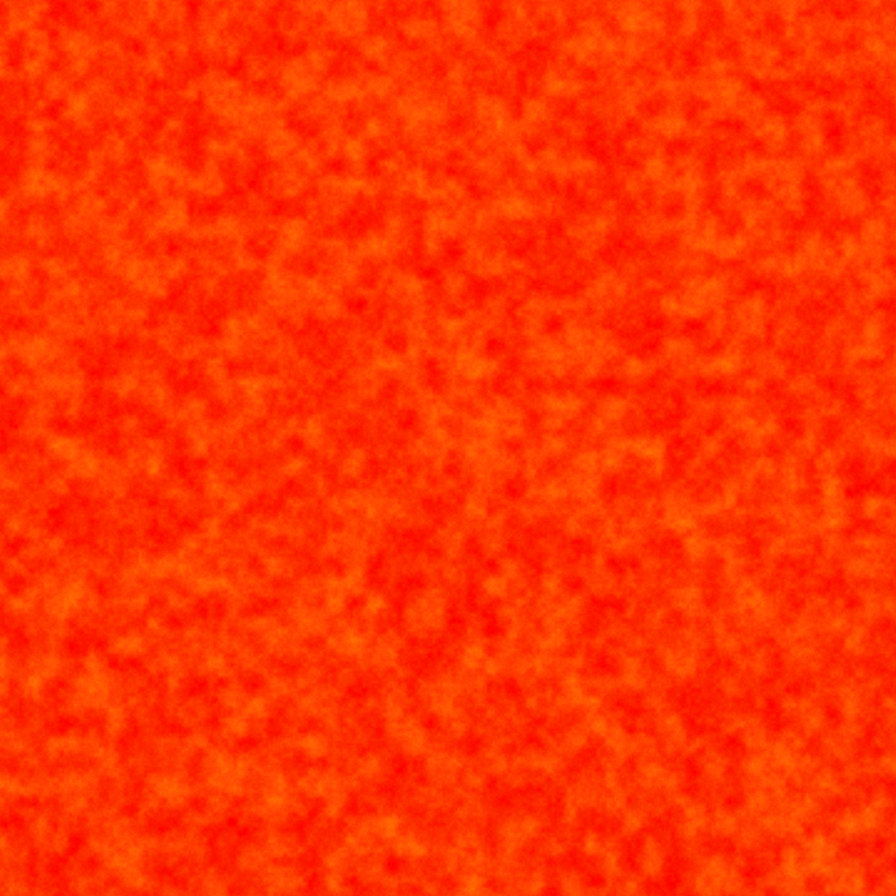
This texture is drawn by a WebGL 1 fragment shader. Its source:

```glsl
precision highp float;
// Glowing lava-red surface mottled with soft, grainy orange noise.

uniform vec2 u_resolution;

const int OCTAVES = 5;
const float BASE_CELLS = 45.0;  // coarsest noise cells across the canvas
const float GAIN = 0.6;         // strength of each octave against the last
const float MEAN_GREEN = 0.2;
const float GREEN_CONTRAST = 0.57;

// Sine-free hash of a lattice point, 0 to 1.
float hash(vec2 cell) {
  vec3 p = fract(cell.xyx * 0.1031);
  p += dot(p, p.yzx + 33.33);
  return fract((p.x + p.y) * p.z);
}

// Smoothly interpolated lattice noise.
float valueNoise(vec2 p) {
  vec2 cell = floor(p);
  vec2 f = fract(p);
  vec2 blend = f * f * (3.0 - 2.0 * f);
  float lower = mix(hash(cell), hash(cell + vec2(1.0, 0.0)), blend.x);
  float upper = mix(hash(cell + vec2(0.0, 1.0)), hash(cell + 1.0), blend.x);
  return mix(lower, upper, blend.y);
}

// Octaves of halving size and falling strength, normalised to 0 to 1.
float cloudNoise(vec2 p, float gain) {
  float sum = 0.0;
  float total = 0.0;
  float amplitude = 1.0;
  for (int i = 0; i < OCTAVES; i++) {
    sum += amplitude * valueNoise(p);
    total += amplitude;
    amplitude *= gain;
    p = p * 2.0 + vec2(17.3, 41.7);
  }
  return sum / total;
}

// Pure red in the dark patches, orange in the bright ones.
vec3 lavaColor(float heat) {
  float green = max(MEAN_GREEN + (heat - 0.5) * GREEN_CONTRAST, 0.0);
  float red = mix(0.99, 1.0, smoothstep(0.18, 0.3, green));
  float blue = 0.01 * smoothstep(0.18, 0.28, green);
  return vec3(red, green, blue);
}

void main() {
  vec2 uv = gl_FragCoord.xy / min(u_resolution.x, u_resolution.y);
  float heat = cloudNoise(uv * BASE_CELLS + vec2(5.2, 9.4), GAIN);
  gl_FragColor = vec4(lavaColor(heat), 1.0);
}
```
